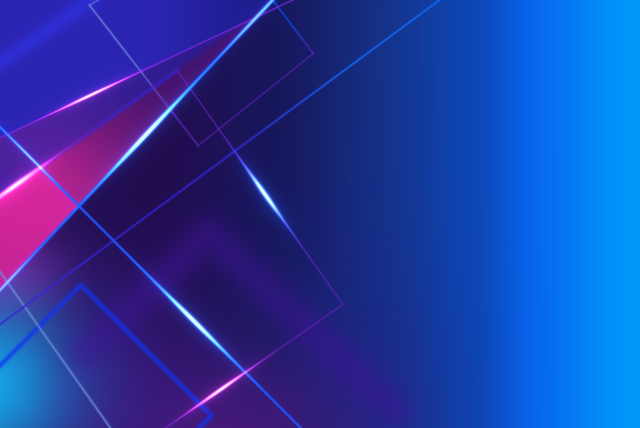
This background is drawn by a Shadertoy shader. Its source:

```glsl
// Neon light beams and tilted glass frames over a violet to azure gradient.

// Distance from p to the segment a-b
float segmentDistance(vec2 p, vec2 a, vec2 b) {
    vec2 ab = b - a;
    return length(p - a - ab * clamp(dot(p - a, ab) / dot(ab, ab), 0.0, 1.0));
}

// Soft mask of the half plane to the left of a-b
float leftOf(vec2 p, vec2 a, vec2 b, float blur) {
    vec2 d = normalize(b - a);
    return smoothstep(-blur, blur, d.x * (p.y - a.y) - d.y * (p.x - a.x));
}

// Round glow with a Gaussian falloff
float glow(vec2 p, vec2 center, vec2 radius) {
    vec2 q = (p - center) / radius;
    return exp(-dot(q, q));
}

// Segment with a Gaussian profile, at least a pixel wide
float line(vec2 p, vec2 a, vec2 b, float width) {
    float d = segmentDistance(p, a, b) / max(width, 0.7 / iResolution.y);
    return exp(-d * d);
}

// Tapered flare centred at fraction t of a-b, with a white core
vec3 flare(vec2 p, vec2 a, vec2 b, float t, float reach, float width, vec3 tint) {
    vec2 d = normalize(b - a), q = p - mix(a, b, t);
    float along = dot(q, d) / reach;
    float across = abs(d.x * q.y - d.y * q.x);
    float taper = exp(-along * along);
    float core = exp(-pow(across / (width * (0.4 + 0.6 * taper)), 2.0));
    float halo = exp(-across / (width * 2.5));
    return taper * (tint * (0.8 * core + 0.4 * halo) + 0.75 * core * taper * taper);
}

// Horizontal sweep from dark violet to azure
vec3 backdrop(float x) {
    vec3 c = mix(vec3(0.13, 0.05, 0.31), vec3(0.09, 0.09, 0.36), smoothstep(0.35, 0.68, x));
    c = mix(c, vec3(0.08, 0.20, 0.55), smoothstep(0.62, 0.95, x));
    c = mix(c, vec3(0.05, 0.28, 0.72), smoothstep(0.88, 1.14, x));
    c = mix(c, vec3(0.03, 0.40, 0.94), smoothstep(1.10, 1.27, x));
    return mix(c, vec3(0.0, 0.60, 0.98), smoothstep(1.22, 1.50, x));
}

void mainImage(out vec4 fragColor, in vec2 fragCoord) {
    vec2 p = fragCoord / iResolution.y;
    float edge = 1.0 / iResolution.y;

    const vec3 BLUE = vec3(0.05, 0.30, 1.0);
    const vec3 INDIGO = vec3(0.20, 0.14, 0.85);
    const vec3 VIOLET = vec3(0.38, 0.12, 0.72);
    const vec3 MAGENTA = vec3(0.95, 0.16, 0.75);
    const vec3 PALE = vec3(0.42, 0.55, 0.85);

    // End points of the main beams
    vec2 riseA = vec2(0.0, 0.322), riseB = vec2(0.637, 1.0);
    vec2 fallA = vec2(0.0, 0.703), fallB = vec2(0.703, 0.0);
    vec2 longA = vec2(0.0, 0.242), longB = vec2(1.027, 1.0);
    vec2 roseA = vec2(0.0, 0.678), roseB = vec2(0.684, 1.0);
    vec2 pinkA = vec2(0.0, 0.541), peak = vec2(0.414, 0.836);
    vec2 corner = vec2(0.801, 0.289), foot = vec2(0.387, 0.0);

    // Ambient light in the lower part
    vec3 col = backdrop(p.x);
    col = mix(col, vec3(0.12, 0.13, 0.52), 0.5 * glow(p, vec2(0.82, 0.05), vec2(0.22, 0.35)));
    col = mix(col, vec3(0.32, 0.10, 0.50), 0.75 * glow(p, vec2(0.52, -0.02), vec2(0.30, 0.19)));
    col = mix(col, vec3(0.24, 0.13, 0.60), 0.6 * glow(p, vec2(0.20, 0.08), vec2(0.24, 0.26)));
    col = mix(col, vec3(0.08, 0.66, 0.92), 0.95 * glow(p, vec2(-0.03, 0.10), vec2(0.19, 0.21)));

    // Upper left panes, cut by the rising beam
    float upper = leftOf(p, riseA, riseB, edge);
    float abovePink = leftOf(p, pinkA, peak, 0.012);
    float aboveRose = leftOf(p, roseA, roseB, 0.004);
    float leftOfFall = 1.0 - leftOf(p, fallA, fallB, 0.003);
    vec3 wedge = mix(vec3(0.25, 0.07, 0.42), vec3(0.72, 0.14, 0.56),
                     glow(p, vec2(0.08, 0.54), vec2(0.27, 0.22)));
    wedge = mix(wedge, vec3(0.86, 0.15, 0.62), 0.75 * leftOfFall);
    vec3 strip = mix(vec3(0.18, 0.11, 0.56), vec3(0.32, 0.13, 0.62),
                     glow(p, vec2(0.10, 0.65), vec2(0.22, 0.14)));
    vec3 sky = mix(vec3(0.17, 0.14, 0.70), vec3(0.12, 0.11, 0.54), smoothstep(0.3, 0.65, p.x));
    col = mix(col, mix(wedge, mix(strip, sky, aboveRose), abovePink), upper);
    col += 0.25 * MAGENTA * (1.0 - upper) * glow(p, vec2(0.02, 0.37), vec2(0.13, 0.10));

    // Blurred chevron and haze band
    vec2 apex = vec2(0.488, 0.453);
    float chevron = max(line(p, vec2(0.20, 0.18), apex, 0.045),
                        line(p, apex, vec2(0.918, 0.043), 0.045));
    col = mix(col, vec3(0.24, 0.08, 0.58), 0.5 * chevron);
    col += 0.12 * BLUE * line(p, vec2(0.0, 0.853), vec2(0.215, 1.0), 0.02);

    // Thick blue frame at the lower left
    vec2 top = vec2(0.189, 0.334), right = vec2(0.494, 0.029);
    float frame = max(line(p, vec2(0.0, 0.146), top, 0.006), line(p, top, right, 0.006));
    frame = max(frame, line(p, right, vec2(0.465, 0.0), 0.006));
    col = mix(col, vec3(0.06, 0.20, 0.95), 0.75 * frame);

    // Fine glass outlines
    vec2 cardTop = vec2(0.209, 0.988), cardLow = vec2(0.463, 0.660), cardSide = vec2(0.732, 0.875);
    vec3 cardTint = mix(VIOLET, PALE, smoothstep(0.70, 0.90, p.y));
    col = mix(col, cardTint, 0.75 * line(p, cardTop, cardLow, 0.0025));
    col = mix(col, PALE, 0.6 * line(p, cardTop, vec2(0.230, 1.0), 0.002));
    col = mix(col, VIOLET, 0.65 * line(p, cardLow, cardSide, 0.002));
    col = mix(col, mix(VIOLET, BLUE, smoothstep(0.87, 0.95, p.y)), 0.7 * line(p, cardSide, riseB, 0.0025));
    col = mix(col, PALE, 0.75 * line(p, vec2(0.0, 0.365), vec2(0.258, 0.0), 0.003));
    col = mix(col, VIOLET, 0.75 * max(line(p, peak, corner, 0.002), line(p, corner, foot, 0.002)));
    col = mix(col, mix(VIOLET, INDIGO, smoothstep(0.1, 0.3, p.x)), 0.7 * line(p, pinkA, peak, 0.004));
    col = mix(col, VIOLET * 1.2, 0.85 * line(p, roseA, roseB, 0.002));

    // Long beams and their flares
    vec3 longTint = mix(INDIGO, vec3(0.06, 0.42, 1.0), smoothstep(0.5, 0.85, p.x));
    col = mix(col, longTint, 0.85 * line(p, longA, longB, 0.0025));
    col = mix(col, vec3(0.10, 0.36, 1.0), line(p, riseA, riseB, 0.0035));
    col = mix(col, vec3(0.12, 0.32, 1.0), line(p, fallA, fallB, 0.003));
    col += flare(p, riseA, riseB, 0.54, 0.17, 0.005, vec3(0.05, 0.45, 1.0));
    col += 0.5 * flare(p, riseA, riseB, 0.95, 0.16, 0.004, BLUE);
    col += 0.5 * flare(p, riseA, riseB, 0.03, 0.12, 0.003, INDIGO);
    col += 0.5 * flare(p, fallA, fallB, 0.10, 0.12, 0.003, BLUE);
    col += flare(p, fallA, fallB, 0.645, 0.14, 0.005, vec3(0.05, 0.45, 1.0));
    col += flare(p, roseA, roseB, 0.31, 0.10, 0.003, MAGENTA);
    col += flare(p, pinkA, peak, 0.09, 0.10, 0.005, MAGENTA);
    col += flare(p, peak, corner, 0.53, 0.09, 0.005, vec3(0.05, 0.42, 1.0));
    col += flare(p, corner, foot, 0.69, 0.09, 0.0035, MAGENTA);

    fragColor = vec4(clamp(col, 0.0, 1.0), 1.0);
}
```
